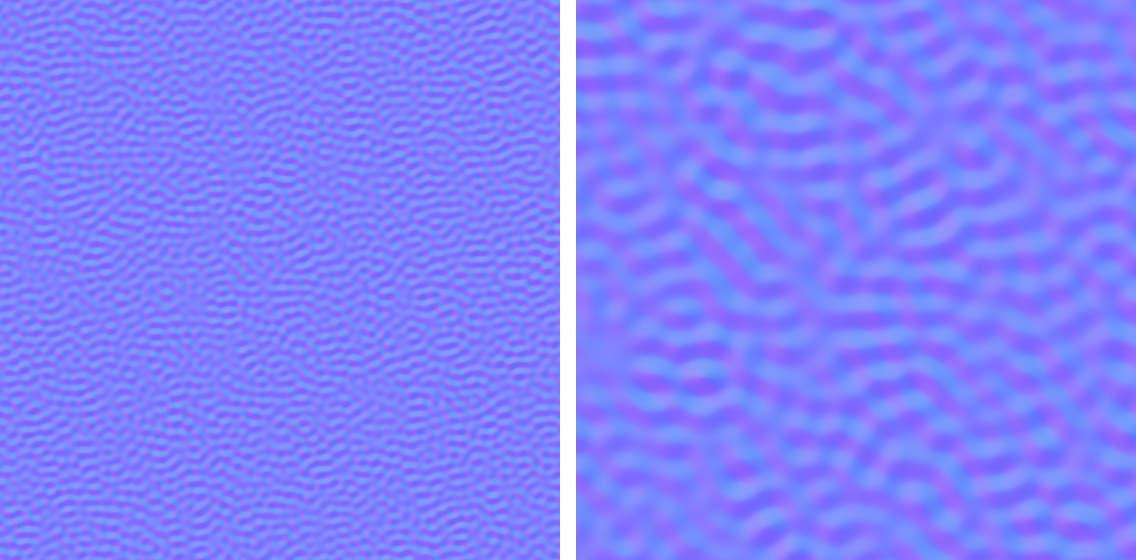
Left, the full canvas; right, a detail of the centre.
This texture map is drawn by a WebGL 1 fragment shader. Its source:

```glsl
precision highp float;
// Tiling normal map of fine labyrinth ridges, built from a ring of layered sines.

#define WAVES 96            // number of sines summed
#define RIDGES 47.0         // ridges across the canvas
#define SPREAD 0.4          // relative variation of ridge spacing
#define GRAIN_ANGLE 1.31    // main direction of the slopes, in radians
#define GRAIN_BIAS 0.85     // 0 = no preferred direction, 1 = strong
#define SLOPE 0.16          // typical steepness
#define LIMIT 0.5           // evens out steep and shallow ridges
#define SEED 3.7

const float PI = 3.14159;

uniform vec2 u_resolution;

float hash(float n) {
  return fract(sin(n * 12.9898 + SEED) * 4375.85);
}

// Gradient of the height field; whole-number wave vectors make it wrap.
vec2 ridgeGradient(vec2 uv) {
  vec2 gradient = vec2(0.0);
  for (int i = 0; i < WAVES; i++) {
    float n = float(i);
    float angle = PI * (n + hash(n + 0.31)) / float(WAVES);
    float radius = RIDGES * (1.0 + SPREAD * (hash(n + 101.7) - 0.5));
    vec2 wave = floor(radius * vec2(cos(angle), sin(angle)) + 0.5);
    float weight = sqrt(1.0 + GRAIN_BIAS * cos(2.0 * (angle - GRAIN_ANGLE)));
    float phase = fract(dot(wave, uv) + hash(n + 211.3));
    gradient += weight * wave * cos(2.0 * PI * phase);
  }
  return gradient / (RIDGES * sqrt(0.5 * float(WAVES)));
}

void main() {
  vec2 uv = gl_FragCoord.xy / u_resolution;

  // Soft limit keeps the ridges at a similar contrast
  vec2 gradient = ridgeGradient(uv);
  gradient *= SLOPE * sqrt((1.0 + LIMIT) / (1.0 + LIMIT * dot(gradient, gradient)));

  // Tangent-space normal with green pointing down
  vec3 normal = normalize(vec3(-gradient.x, gradient.y, 1.0));
  gl_FragColor = vec4(0.5 + 0.5 * normal, 1.0);
}
```
